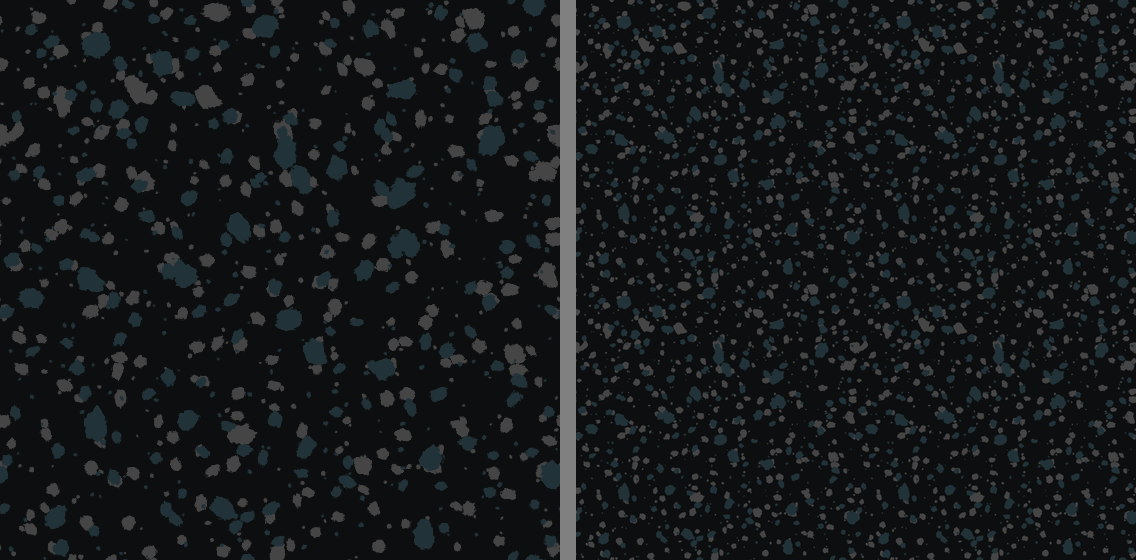
Left, the tile; right, the same tile 2 across and 2 down.
Give the GLSL for this pattern, as a Shadertoy shader.

```glsl
// Dark terrazzo: ragged grey and teal chips scattered over a near-black ground, tiling.

// Three random values in 0..1 from an integer cell and a seed.
vec3 hash3(ivec2 cell, int seed) {
    uvec3 v = uvec3(ivec3(cell, seed) + 4096) * 1664525u + 1013904223u;
    v.x += v.y * v.z; v.y += v.z * v.x; v.z += v.x * v.y;
    v ^= v >> 16u;
    v.x += v.y * v.z; v.y += v.z * v.x; v.z += v.x * v.y;
    return vec3(v >> 8u) / 16777216.0;
}

float gradientDot(ivec2 corner, vec2 offset) {
    float angle = 6.2832 * hash3(corner, 77).x;
    return dot(vec2(cos(angle), sin(angle)), offset);
}

float gradientNoise(vec2 p) {
    ivec2 i = ivec2(floor(p));
    vec2 f = fract(p);
    vec2 u = f * f * f * (f * (f * 6.0 - 15.0) + 10.0);
    float low = mix(gradientDot(i, f), gradientDot(i + ivec2(1, 0), f - vec2(1, 0)), u.x);
    float high = mix(gradientDot(i + ivec2(0, 1), f - vec2(0, 1)),
                     gradientDot(i + ivec2(1, 1), f - vec2(1, 1)), u.x);
    return mix(low, high, u.y);
}

// Coverage of one layer: a wrapping grid with at most one chip in each cell.
float chips(vec2 uv, int cells, float share, float minRadius, float maxRadius, int seed) {
    float coverage = 0.0;
    float blur = 0.8 / iResolution.y;
    ivec2 home = ivec2(floor(uv * float(cells)));
    for (int y = -1; y <= 1; y++)
    for (int x = -1; x <= 1; x++) {
        ivec2 cell = home + ivec2(x, y);
        ivec2 wrapped = (cell + cells) % cells;
        vec3 place = hash3(wrapped, seed);
        vec3 form = hash3(wrapped, seed + 20);
        float radius = mix(minRadius, maxRadius, form.x);
        vec2 q = uv - (vec2(cell) + place.xy) / float(cells);
        if (place.z > share || length(q) > 2.0 * radius) continue;

        // Turn and stretch the chip, then roughen its outline.
        float angle = 6.2832 * form.y;
        q *= mat2(cos(angle), sin(angle), -sin(angle), cos(angle));
        float stretch = mix(1.0, 1.25, form.z);
        q *= vec2(stretch, 1.0 / stretch);
        vec2 grain = q / radius + 90.0 * place.xy;
        float rough = 0.4 * gradientNoise(grain * 1.3) + 0.2 * gradientNoise(grain * 4.0);
        float dist = length(q) - radius * (1.0 + rough);
        coverage = max(coverage, 1.0 - smoothstep(-blur, blur, dist));
    }
    return coverage;
}

void mainImage(out vec4 fragColor, in vec2 fragCoord) {
    vec2 uv = fragCoord / iResolution.xy;

    // Large, medium and tiny chips of each colour.
    float grey = chips(uv, 7, 0.3, 0.016, 0.023, 1);
    grey = max(grey, chips(uv, 17, 0.86, 0.007, 0.0135, 2));
    grey = max(grey, chips(uv, 18, 0.8, 0.0018, 0.005, 3));
    float teal = chips(uv, 7, 0.45, 0.017, 0.024, 4);
    teal = max(teal, chips(uv, 13, 0.86, 0.0085, 0.0145, 5));
    teal = max(teal, chips(uv, 17, 0.85, 0.0018, 0.005, 6));

    vec3 color = vec3(0.052, 0.056, 0.057);
    color = mix(color, vec3(0.275, 0.272, 0.275), grey);
    color = mix(color, vec3(0.13, 0.20, 0.225), teal);
    fragColor = vec4(color, 1.0);
}
```
